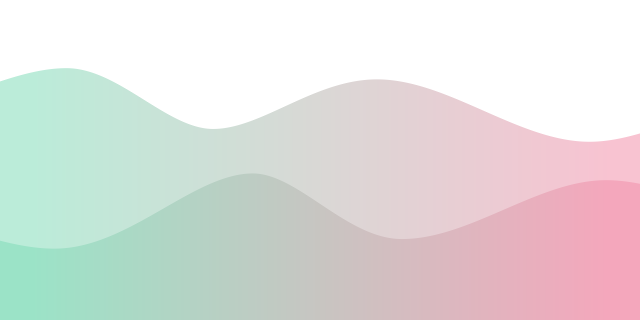
A WebGL 1 fragment shader for this background:

```glsl
precision highp float;
// Two translucent waves, one behind the other, on a white background.
// Each crest line is a chain of skewed smooth steps between its extremes;
// both waves share one mint-to-pink horizontal gradient and overlap darker.

uniform vec2 u_resolution;

const vec3 WHITE = vec3(1.0);
const vec3 MINT = vec3(0.497, 0.859, 0.718);
const vec3 PINK = vec3(0.945, 0.557, 0.662);
const float WAVE_OPACITY = 0.53;

// Eased move between two extremes (x, height); skew shifts its midpoint.
float swing(vec2 from, vec2 to, float skew, float x) {
    float t = clamp((x - from.x) / (to.x - from.x), 0.0, 1.0);
    t += skew * t * (1.0 - t);
    return (to.y - from.y) * t * t * (3.0 - 2.0 * t);
}

// Crest line through six extremes; skews apply to the three inner swings.
float crest(vec2 a, vec2 b, vec2 c, vec2 d, vec2 e, vec2 f, vec3 skews, float x) {
    return a.y + swing(a, b, 0.0, x)
               + swing(b, c, skews.x, x)
               + swing(c, d, skews.y, x)
               + swing(d, e, skews.z, x)
               + swing(e, f, 0.0, x);
}

float backCrest(float x) {
    return crest(vec2(-0.156, 0.669), vec2(0.104, 0.787), vec2(0.333, 0.597),
                 vec2(0.589, 0.752), vec2(0.921, 0.557), vec2(1.181, 0.675),
                 vec3(-0.06, 0.13, 0.0), x);
}

float frontCrest(float x) {
    return crest(vec2(-0.176, 0.323), vec2(0.085, 0.223), vec2(0.395, 0.458),
                 vec2(0.628, 0.253), vec2(0.947, 0.437), vec2(1.207, 0.331),
                 vec3(-0.11, 0.10, 0.0), x);
}

// Smooth coverage of the area below a height, one pixel wide at the edge.
float below(float height, float y, float pixel) {
    return clamp((height - y) / pixel + 0.5, 0.0, 1.0);
}

void main() {
    vec2 uv = gl_FragCoord.xy / u_resolution;
    float pixel = 1.0 / u_resolution.y;

    // Shared gradient, flat near the left and right borders
    vec3 tint = mix(MINT, PINK, clamp((uv.x - 0.05) / 0.9, 0.0, 1.0));

    // Layers from back to front
    vec3 color = WHITE;
    color = mix(color, tint, WAVE_OPACITY * below(backCrest(uv.x), uv.y, pixel));
    color = mix(color, tint, WAVE_OPACITY * below(frontCrest(uv.x), uv.y, pixel));

    gl_FragColor = vec4(color, 1.0);
}
```
